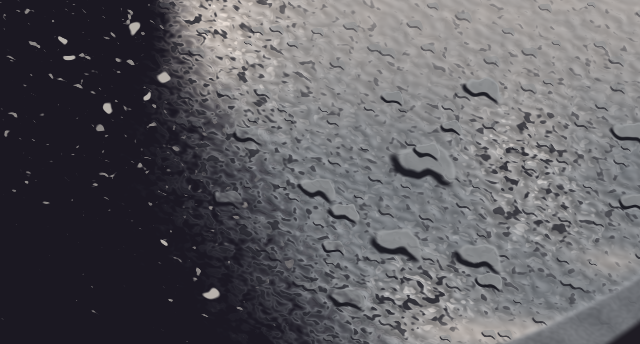
Reproduce this texture procedurally as a Shadertoy shader.

```glsl
vec2 hashGradient(vec2 cell) {
    vec3 h = fract(cell.xyx * vec3(0.1031, 0.1030, 0.0973));
    h += dot(h, h.yzx + 33.33);
    float angle = 6.2832 * fract((h.x + h.y) * h.z);
    return vec2(cos(angle), sin(angle));
}

float gradientNoise(vec2 p) {
    vec2 i = floor(p), f = fract(p);
    vec2 u = f * f * f * (f * (f * 6.0 - 15.0) + 10.0);
    vec2 e = vec2(0.0, 1.0);
    float a = dot(hashGradient(i), f);
    float b = dot(hashGradient(i + e.yx), f - e.yx);
    float c = dot(hashGradient(i + e.xy), f - e.xy);
    float d = dot(hashGradient(i + e.yy), f - e.yy);
    return 1.4 * mix(mix(a, b, u.x), mix(c, d, u.x), u.y);
}

float glow(vec2 p, vec2 center, vec2 radius) {
    vec2 q = (p - center) / radius;
    return exp(-dot(q, q));
}

vec2 rotate(vec2 p, float a) {
    return vec2(cos(a) * p.x + sin(a) * p.y, cos(a) * p.y - sin(a) * p.x);
}

// x: dark lower crescent, y: smooth body, z: pale rim
vec3 waterDrop(vec2 p, float size) {
    vec2 q = rotate(p, -0.33) / size;
    q.y += 0.22 * q.x * q.x - 0.12 * sin(q.x * 4.0);
    float body = length(q * vec2(1.0, 2.5)) - 1.0;
    float inner = length((q - vec2(0.12, 0.25)) * vec2(0.95, 2.5)) - 1.0;
    float inside = smoothstep(0.14, -0.14, body);
    float crescent = inside * smoothstep(-0.12, 0.18, inner);
    float rim = smoothstep(0.25, 0.0, abs(inner + 0.15)) * smoothstep(-0.1, 0.4, q.y);
    return vec3(crescent, smoothstep(0.1, -0.2, inner), rim);
}

void mainImage(out vec4 fragColor, in vec2 fragCoord) {
    vec2 p = fragCoord / iResolution.y;
    float low = 1.0 - p.y;

    // Grain stretched along the slope of the surface
    vec2 s = rotate(p, -0.4) * vec2(0.62, 1.0);
    s += 0.006 * vec2(gradientNoise(p * 24.0), gradientNoise(p * 24.0 + 9.0));
    float broad = gradientNoise(s * 17.0 + 3.0);
    float medium = gradientNoise(s * 44.0);
    float fine = gradientNoise(s * 92.0 + 17.0);
    float relief = medium - gradientNoise(s * 44.0 + vec2(0.18, 0.4));

    // Boundary between the shadow and the lit surface
    float d = p.x - (0.49 + 0.08 * low + 0.33 * low * low);
    float width = mix(0.05, 0.19, smoothstep(0.0, 0.6, low));
    float ragged = d + width * (0.75 * medium + 0.65 * fine + 0.6 * broad);
    float lit = smoothstep(-width, 1.5 * width, ragged);

    // Pale reflections
    float patches = glow(p, vec2(1.51, 0.55), vec2(0.17, 0.18))
        + glow(p, vec2(1.24, 0.13), vec2(0.17, 0.12))
        + 0.6 * glow(p, vec2(1.62, 0.36), vec2(0.17, 0.1));
    float corner = glow(p, vec2(0.61, 0.88), vec2(0.17, 0.21));
    float shore = glow(p, vec2(1.45, 0.03), vec2(0.26, 0.05))
        + 0.7 * glow(p, vec2(1.78, 0.24), vec2(0.1, 0.04));
    float warmth = smoothstep(0.4, 1.05, p.y) * 0.85 + 0.45 * patches
        + 0.5 * corner + shore + 0.15 * broad;
    vec3 surface = mix(vec3(0.46, 0.475, 0.495), vec3(0.69, 0.665, 0.65), clamp(warmth, 0.0, 1.25));

    // Beads: sharp in the lower middle, soft toward the top right
    float focus = 1.0 - 0.75 * smoothstep(0.55, 1.0, p.y) * smoothstep(0.7, 1.1, p.x);
    float rough = clamp(0.35 + 0.6 * exp(-d * d * 9.0) + 0.65 * patches - 0.6 * shore, 0.1, 1.0) * focus;
    float beads = 0.65 * medium + 0.5 * fine + 0.3 * broad;
    float pits = smoothstep(0.08, 0.42, beads - 0.24 * (1.0 - rough));
    surface += relief * 0.16 * (0.35 + rough);
    surface = mix(surface, vec3(0.14, 0.14, 0.17), pits * (0.25 + 0.65 * rough));
    surface += vec3(0.24, 0.23, 0.22) * rough * smoothstep(0.2, 0.55, -beads);

    // Scattered medium drops in jittered cells
    vec2 grid = p * 9.0;
    for (int k = 0; k < 9; k++) {
        vec2 cell = floor(grid) + vec2(k % 3 - 1, k / 3 - 1);
        vec2 jitter = hashGradient(cell + 40.0);
        float size = 0.012 + 0.013 * abs(jitter.x);
        vec3 drop = waterDrop(p - (cell + 0.5 + 0.38 * jitter) / 9.0, size);
        surface = mix(surface, vec3(0.54, 0.55, 0.56), 0.5 * drop.y);
        surface = mix(surface, vec3(0.13, 0.13, 0.16), drop.x * (0.3 + 0.5 * focus));
    }

    // Principal drops: center and half length
    vec3 drops[16] = vec3[16](
        vec3(1.23, 0.52, 0.095), vec3(1.24, 0.56, 0.04), vec3(0.92, 0.45, 0.055), vec3(1.00, 0.38, 0.045),
        vec3(1.15, 0.29, 0.075), vec3(1.39, 0.25, 0.07), vec3(1.40, 0.74, 0.055), vec3(1.31, 0.63, 0.032),
        vec3(1.14, 0.715, 0.035), vec3(1.42, 0.18, 0.04), vec3(1.83, 0.61, 0.055), vec3(1.84, 0.41, 0.045),
        vec3(1.01, 0.13, 0.055), vec3(0.66, 0.42, 0.045), vec3(0.72, 0.605, 0.045), vec3(0.97, 0.28, 0.035));
    vec2 wobble = 0.007 * vec2(gradientNoise(p * 30.0), gradientNoise(p * 30.0 + 5.0));
    for (int k = 0; k < 16; k++) {
        vec3 drop = waterDrop(p + wobble - drops[k].xy, drops[k].z);
        surface = mix(surface, vec3(0.53, 0.54, 0.55) + 0.04 * broad, 0.85 * drop.y);
        surface = mix(surface, vec3(0.09, 0.09, 0.12), 0.95 * drop.x);
        surface += 0.07 * drop.z * drop.y;
    }

    // Shadow with sparse flecks that thin out to the lower left
    vec3 color = mix(vec3(0.105, 0.095, 0.135), surface, lit);
    float reach = 0.5 * d - 0.28 * smoothstep(0.45, 1.0, low);
    float flecks = smoothstep(0.50, 0.66, gradientNoise(s * 34.0 + 51.0) + 0.2 * fine + 0.5 * reach)
        + 0.7 * smoothstep(0.55, 0.72, gradientNoise(s * 76.0 + 8.0) + 0.1 * medium + 0.45 * reach);
    color = mix(color, vec3(0.60, 0.58, 0.57), clamp(flecks, 0.0, 0.9) * (1.0 - lit));
    vec3 chips[8] = vec3[8](
        vec3(0.18, 0.88, 0.016), vec3(0.20, 0.83, 0.019), vec3(0.39, 0.92, 0.024), vec3(0.315, 0.69, 0.019),
        vec3(0.475, 0.775, 0.025), vec3(0.43, 0.72, 0.017), vec3(0.475, 0.295, 0.014), vec3(0.615, 0.145, 0.028));
    for (int k = 0; k < 8; k++) {
        vec2 q = rotate(p + 1.5 * wobble - chips[k].xy, float(k % 3) - 1.0);
        float chip = length(q * vec2(1.0, 1.6)) / chips[k].z;
        color = mix(color, vec3(0.72, 0.70, 0.68), smoothstep(1.0, 0.6, chip));
    }

    // Curved lip and the dark corner beyond it
    float lip = p.y - 0.38 * (p.x - 1.46) - 0.28 * pow(max(p.x - 1.46, 0.0), 2.0);
    vec3 lipColor = vec3(0.42, 0.43, 0.45) + 0.05 * broad + 0.04 * fine;
    color = mix(color, lipColor, 0.9 * smoothstep(0.012, -0.012, lip) * step(1.3, p.x));
    color += 0.10 * exp(-pow(lip / 0.012, 2.0)) * smoothstep(1.4, 1.6, p.x);
    float beyond = p.y - 0.7 * (p.x - 1.76);
    color = mix(color, vec3(0.12, 0.11, 0.14), smoothstep(0.012, -0.02, beyond));
    fragColor = vec4(clamp(color, 0.0, 1.0), 1.0);
}
```
